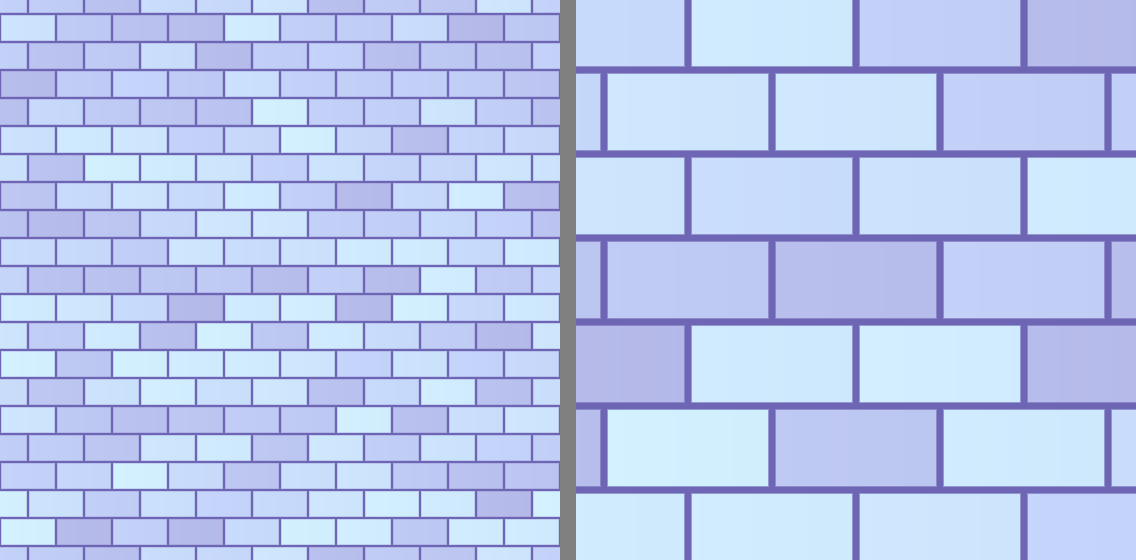
Left: the whole. Right: its middle third, enlarged.
Write a WebGL 2 fragment shader that draws this pattern.

```glsl
#version 300 es
precision highp float;
// Pastel running-bond brick wall with a random tint per brick and thin violet joints.

uniform vec2 u_resolution;
out vec4 fragColor;

const vec2 BRICK_COUNT = vec2(10.0, 20.0);
const float JOINT_WIDTH = 0.0043;
const float SHADE_AMOUNT = 0.012;

const vec3 JOINT_COLOR = vec3(0.43, 0.395, 0.705);
const vec3 LILAC = vec3(0.70, 0.715, 0.905);
const vec3 PERIWINKLE = vec3(0.77, 0.83, 0.98);
const vec3 ICE = vec3(0.83, 0.95, 1.0);

float hash(vec2 p) {
    vec3 q = fract(vec3(p.xyx) * 0.1031 + 0.37);
    q += dot(q, q.yzx + 33.33);
    return fract((q.x + q.y) * q.z);
}

// Three-stop ramp from lilac to ice.
vec3 brickTint(float t) {
    vec3 lower = mix(LILAC, PERIWINKLE, clamp(t * 2.0, 0.0, 1.0));
    return mix(lower, ICE, clamp(t * 2.0 - 1.0, 0.0, 1.0));
}

// Wall position in bricks: half a course down, even courses shifted by half a brick.
vec2 runningBond(vec2 uv, vec2 count) {
    vec2 p = uv * count + vec2(0.0, 0.5);
    p.x += 0.5 * (1.0 - mod(floor(p.y), 2.0));
    return p;
}

// Distance to the nearest joint centre, in canvas units.
float jointDistance(vec2 local, vec2 count) {
    vec2 d = (0.5 - abs(local - 0.5)) / count;
    return min(d.x, d.y);
}

void main() {
    vec2 uv = gl_FragCoord.xy / u_resolution;
    float pixel = 1.0 / min(u_resolution.x, u_resolution.y);

    vec2 wall = runningBond(uv, BRICK_COUNT);
    vec2 local = fract(wall);
    vec2 id = mod(floor(wall), BRICK_COUNT); // wraps the tints at the borders

    // Brick face with a faint slope of light.
    float tint = mix(0.04, 0.97, hash(id + 7.0));
    vec3 color = brickTint(tint);
    color += SHADE_AMOUNT * (0.5 - local.x);

    // Joints with smoothed edges.
    float edge = jointDistance(local, BRICK_COUNT) - 0.5 * JOINT_WIDTH;
    float face = smoothstep(-0.7 * pixel, 0.7 * pixel, edge);
    fragColor = vec4(mix(JOINT_COLOR, color, face), 1.0);
}
```
